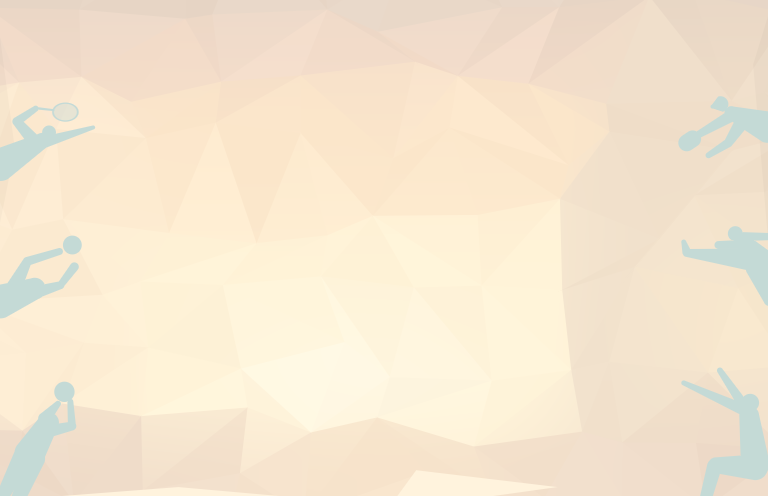
Reproduce this background procedurally as a Shadertoy shader.

```glsl
// Pale low-poly backdrop with sports silhouettes along both side edges.
// A jittered grid is split into triangles, each tinted by a smooth colour field;
// the athletes are unions of tapered limbs. Canvas units: 155 wide, 100 high.

vec2 hash22(vec2 p) {
    vec3 q = fract(vec3(p.xyx) * vec3(0.1031, 0.1030, 0.0973));
    q += dot(q, q.yzx + 33.33);
    return fract((q.xx + q.yz) * q.zy);
}

// Signed distance to the line through a and b
float side(vec2 p, vec2 a, vec2 b) {
    vec2 e = b - a;
    return (e.x * (p.y - a.y) - e.y * (p.x - a.x)) / length(e);
}

// Antialiased coverage of a triangle
float triangle(vec2 p, vec2 a, vec2 b, vec2 c, float px) {
    float s = sign(side(c, a, b));
    float d = min(s * side(p, a, b), min(s * side(p, b, c), s * side(p, c, a)));
    return clamp(d / px + 0.5, 0.0, 1.0);
}

// Tapered capsule from a to b
float limb(vec2 p, vec2 a, vec2 b, float ra, float rb) {
    vec2 e = b - a;
    float h = clamp(dot(p - a, e) / dot(e, e), 0.0, 1.0);
    return length(p - a - e * h) - mix(ra, rb, h);
}

float disc(vec2 p, vec2 c, float r) { return length(p - c) - r; }

// Smooth colours behind the facets
vec3 backdrop(vec2 p) {
    vec3 col = mix(vec3(1.0, 0.953, 0.845), vec3(0.99, 0.908, 0.80), smoothstep(44.0, 70.0, p.y));
    col = mix(col, vec3(0.99, 0.922, 0.825), 0.8 * (1.0 - smoothstep(12.0, 38.0, p.x)));
    vec2 glow = (p - vec2(73, 25)) / vec2(24, 11);
    col = mix(col, vec3(1.0, 0.972, 0.895), exp(-dot(glow, glow)));
    col = mix(col, vec3(0.95, 0.86, 0.79), smoothstep(74.0, 91.0, p.y));
    float shade = smoothstep(108.0, 121.0, p.x + 0.12 * abs(p.y - 35.0) * sign(35.0 - p.y));
    col = mix(col, vec3(0.937, 0.872, 0.793), shade * 0.9);
    vec2 warm = (p - vec2(149, 36)) / vec2(17, 18);
    col = mix(col, vec3(0.98, 0.915, 0.805), 0.8 * exp(-dot(warm, warm)));
    float low = 1.0 - smoothstep(5.0, 18.0, p.y - 0.0008 * pow(p.x - 72.0, 2.0));
    col = mix(col, mix(vec3(0.935, 0.86, 0.79), vec3(0.97, 0.895, 0.80), exp(-pow((p.x - 76.0) / 35.0, 2.0))), low);
    return mix(col, vec3(0.905, 0.84, 0.78), smoothstep(89.0, 99.0, p.y) * 0.9);
}

vec2 corner(vec2 id) { return (id + 0.76 * (hash22(id + 17.0) - 0.5)) * vec2(16, 14); }

vec3 facets(vec2 p, float px) {
    vec4 sum = vec4(backdrop(p), 1.0) * 0.001;
    vec2 cell = floor(p / vec2(16, 14));
    for (int k = 0; k < 18; k++) {
        int n = k / 2;
        vec2 id = cell + vec2(n % 3 - 1, n / 3 - 1);
        vec2 a = corner(id), b = corner(id + vec2(1, 0));
        vec2 c = corner(id + 1.0), d = corner(id + vec2(0, 1));
        // Choose a diagonal, then one of its two triangles
        bool flip = hash22(id + 5.0).x > 0.5;
        vec2 u = flip ? b : a, v = flip ? d : c;
        vec2 w = k % 2 == 0 ? (flip ? a : b) : (flip ? c : d);
        float cover = triangle(p, u, v, w, px);
        vec2 centre = (u + v + w) / 3.0;
        float tint = hash22(id * 2.0 + float(k % 2) * 31.0).y - 0.5;
        sum += cover * vec4(backdrop(mix(centre, p, 0.25)) + tint * vec3(0.014, 0.02, 0.024), 1.0);
    }
    return sum.rgb / sum.a;
}

float leftAthletes(vec2 p) {
    // Racket player
    float d = limb(p, vec2(0, 66.8), vec2(8.5, 71.6), 3.3, 1.6);
    d = min(d, limb(p, vec2(8.5, 71.2), vec2(18.8, 74.3), 1.2, 0.4));
    d = min(d, limb(p, vec2(7.2, 78.1), vec2(3.4, 75.5), 0.6, 0.9));
    d = min(d, limb(p, vec2(3.4, 75.5), vec2(6.5, 72), 0.9, 1.3));
    d = min(d, limb(p, vec2(7.2, 78.2), vec2(10.8, 77.8), 0.25, 0.2));
    d = min(d, disc(p, vec2(9.9, 73.3), 1.4));
    // Goalkeeper
    d = min(d, disc(p, vec2(14.6, 50.6), 1.9));
    d = min(d, limb(p, vec2(0, 39.2), vec2(7, 41.8), 3.4, 2.2));
    d = min(d, limb(p, vec2(12, 49.3), vec2(5.5, 47.3), 0.7, 0.9));
    d = min(d, limb(p, vec2(5.5, 47.3), vec2(2.8, 42), 0.9, 1.6));
    d = min(d, limb(p, vec2(15, 46.2), vec2(12.2, 42.5), 0.9, 0.7));
    d = min(d, limb(p, vec2(12.2, 42.5), vec2(7, 41), 0.8, 1.3));
    // Ball thrower
    d = min(d, disc(p, vec2(13, 21), 2.05));
    d = min(d, limb(p, vec2(14.2, 19), vec2(14.5, 14.4), 0.6, 0.8));
    d = min(d, limb(p, vec2(14.5, 14.1), vec2(10.5, 13.2), 0.9, 1.2));
    d = min(d, limb(p, vec2(11.7, 18.6), vec2(9, 15.6), 0.6, 1.3));
    d = min(d, limb(p, vec2(9.8, 14.8), vec2(6, 8.5), 2.1, 3.1));
    d = min(d, limb(p, vec2(4.8, 8), vec2(0, -1), 2.1, 1.2));
    return min(d, limb(p, vec2(7, 7.5), vec2(3.5, -1), 2.1, 1.4));
}

float rightAthletes(vec2 p) {
    // Fielder
    float d = limb(p, vec2(155, 74.4), vec2(147.6, 77.2), 3.2, 1.4);
    d = min(d, limb(p, vec2(145.4, 79), vec2(143.8, 78.5), 1.6, 0.4));
    d = min(d, limb(p, vec2(147.5, 76.6), vec2(140.5, 72.6), 1.2, 0.7));
    d = min(d, limb(p, vec2(139.8, 72), vec2(138.6, 71.2), 1.7, 1.7));
    d = min(d, limb(p, vec2(149.5, 75), vec2(147, 71.2), 1.4, 0.9));
    d = min(d, limb(p, vec2(147, 71.2), vec2(143, 68.7), 0.9, 0.6));
    // Kicker
    d = min(d, disc(p, vec2(148.4, 52.9), 1.5));
    d = min(d, limb(p, vec2(138, 51.2), vec2(138.6, 49.2), 0.5, 0.9));
    d = min(d, limb(p, vec2(138.6, 49), vec2(152, 47.6), 0.8, 2.3));
    d = min(d, limb(p, vec2(149.8, 51.4), vec2(153.5, 47.5), 1.6, 2.6));
    d = min(d, limb(p, vec2(145, 50.6), vec2(149, 50.7), 0.8, 0.9));
    d = min(d, limb(p, vec2(150, 52.3), vec2(156, 52.3), 0.9, 0.7));
    d = min(d, limb(p, vec2(152.8, 46), vec2(155.3, 39.5), 2.3, 1.2));
    // Jumper
    d = min(d, disc(p, vec2(151.4, 18.8), 1.8));
    d = min(d, limb(p, vec2(138, 22.8), vec2(150.5, 17.2), 0.5, 1.2));
    d = min(d, limb(p, vec2(145.3, 25.3), vec2(150.4, 17.8), 0.6, 1.1));
    d = min(d, limb(p, vec2(151.2, 16.2), vec2(152.4, 6.5), 2.0, 2.9));
    d = min(d, limb(p, vec2(152.4, 5.8), vec2(144.5, 6.2), 2.6, 1.6));
    return min(d, limb(p, vec2(144.2, 6), vec2(142.3, -1), 1.5, 1.2));
}

void mainImage(out vec4 fragColor, in vec2 fragCoord) {
    vec2 p = fragCoord / iResolution.xy * vec2(155, 100);
    float px = 100.0 / iResolution.y;
    vec3 col = facets(p, px);

    // Bright slivers on the floor, dim slivers at the sides
    float floorLight = max(triangle(p, vec2(78, -3), vec2(84, 5.2), vec2(112.5, 1.8), px),
                           triangle(p, vec2(6, -0.5), vec2(36, 1.8), vec2(62, -0.5), px));
    col = mix(col, vec3(1.0, 0.952, 0.865), floorLight);
    col *= 1.0 - 0.025 * triangle(p, vec2(-1, 100), vec2(3, 70), vec2(-1, 50), px);
    col *= 1.0 - 0.025 * triangle(p, vec2(156, 100), vec2(152, 87), vec2(156, 40), px);

    // Silhouettes and the racket hoop
    vec3 paleTeal = vec3(0.77, 0.855, 0.84);
    float d = min(leftAthletes(p), rightAthletes(p));
    float hoop = (length((p - vec2(13.2, 77.4)) / vec2(2.5, 1.8)) - 1.0) * 2.0;
    col = mix(col, paleTeal, 0.4 * clamp(0.5 - hoop / px, 0.0, 1.0));
    d = min(d, abs(hoop) - 0.15);
    col = mix(col, paleTeal, clamp(0.5 - d / px, 0.0, 1.0));
    fragColor = vec4(col, 1.0);
}
```
